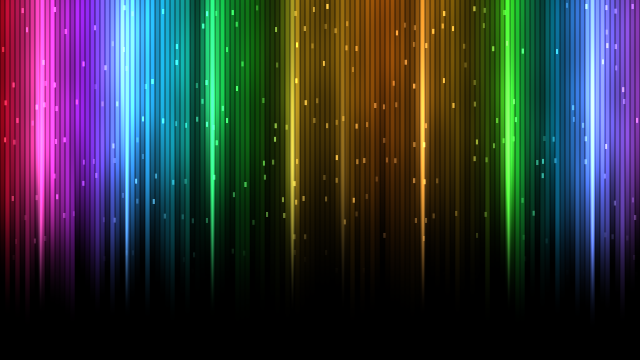
This background is drawn by a WebGL 2 fragment shader. Its source:

```glsl
#version 300 es
precision highp float;
// Curtain of vertical rainbow light strips that dissolve into black below.
// A smooth palette is sampled once per strip; tapered beams with soft halos
// and a jittered grid of small glowing dashes are added on top.

uniform vec2 u_resolution;
out vec4 fragColor;

const float STRIPS = 128.0;
const vec2 DASH_GRID = vec2(64.0, 19.0);
const vec2 DASH_HALF_SIZE = vec2(0.0017, 0.0068);

// Evenly spaced hues from the left edge to the right edge
const vec3 PALETTE[16] = vec3[16](
  vec3(0.55, 0.01, 0.07), vec3(0.80, 0.17, 0.62),
  vec3(0.56, 0.13, 0.90), vec3(0.20, 0.56, 0.98),
  vec3(0.08, 0.66, 0.78), vec3(0.04, 0.62, 0.26),
  vec3(0.07, 0.44, 0.05), vec3(0.46, 0.35, 0.04),
  vec3(0.44, 0.31, 0.03), vec3(0.62, 0.31, 0.03),
  vec3(0.54, 0.33, 0.04), vec3(0.36, 0.30, 0.02),
  vec3(0.08, 0.54, 0.06), vec3(0.02, 0.38, 0.50),
  vec3(0.32, 0.42, 0.95), vec3(0.56, 0.22, 0.72));

// Beams: centre x, height of peak light, halo width, strength
const vec4 BEAMS[8] = vec4[8](
  vec4(0.064, 0.65, 0.030, 0.85), vec4(0.199, 0.88, 0.029, 1.10),
  vec4(0.333, 0.76, 0.017, 0.85), vec4(0.458, 0.58, 0.010, 0.75),
  vec4(0.537, 0.55, 0.008, 0.35), vec4(0.662, 0.70, 0.010, 0.85),
  vec4(0.796, 0.64, 0.013, 0.90), vec4(0.927, 0.75, 0.021, 0.95));

// Dim valleys between hues: centre x, width, depth
const vec3 VALLEYS[5] = vec3[5](
  vec3(0.307, 0.012, 0.50), vec3(0.425, 0.014, 0.45), vec3(0.640, 0.013, 0.40),
  vec3(0.745, 0.025, 0.25), vec3(0.845, 0.016, 0.35));

float hash(vec2 p) {
  p = fract(p * vec2(0.1031, 0.1137));
  p += dot(p, p.yx + 33.33);
  return fract((p.x + p.y) * p.x * 47.3);
}

float gauss(float d, float width) {
  return exp(-d * d / (width * width));
}

vec3 rainbow(float x) {
  float t = clamp(x, 0.0, 1.0) * 15.0;
  int i = min(int(t), 14);
  vec3 hue = mix(PALETTE[i], PALETTE[i + 1], fract(t));
  for (int k = 0; k < 5; k++) {
    hue *= 1.0 - VALLEYS[k].z * gauss(x - VALLEYS[k].x, VALLEYS[k].y);
  }
  return hue;
}

vec3 vivid(vec3 c) {
  return c / max(c.r, max(c.g, c.b));
}

// Slow cloudy variation from layered sines
float haze(vec2 p) {
  return sin(p.x * 23.0 + 2.0 * sin(p.y * 9.0)) * sin(p.y * 14.0 + p.x * 31.0)
       + 0.5 * sin(p.x * 57.0 - p.y * 25.0);
}

// Ragged fall-off of one strip; the outer strips stay lit further down
float stripFade(float id, float x, float y) {
  float foot = 0.08 + 0.18 * hash(vec2(id, 7.0));
  float reach = mix(0.75, 0.44, smoothstep(0.1, 0.4, abs(x - 0.5)));
  return smoothstep(foot, foot + reach, y);
}

// Returns (halo, core): the halo follows whole strips, the core tapers downward
vec2 beamLight(vec4 beam, float x, float stripX, float y) {
  float rise = smoothstep(0.14, beam.y, y);
  float dim = 1.0 - 0.4 * smoothstep(beam.y, 1.15, y);
  float halo = gauss(stripX - beam.x, beam.z) * rise * rise * dim;
  float taper = mix(0.0018, 0.0042, rise);
  float glow = smoothstep(0.13, 0.40, y) * mix(1.0, 0.15, smoothstep(0.5, 0.95, y));
  return vec2(halo, gauss(x - beam.x + 0.001, taper) * glow) * beam.w;
}

// Small upright dashes, one possible per jittered cell
float dashes(vec2 uv, vec2 pixel) {
  vec2 cell = floor(uv * DASH_GRID);
  vec2 jitter = vec2(hash(cell + 11.0), hash(cell + 37.0));
  vec2 centre = (cell + mix(vec2(0.25), vec2(0.75), jitter)) / DASH_GRID;
  vec2 d = abs(uv - centre) - DASH_HALF_SIZE;
  vec2 cover = 1.0 - smoothstep(-0.5 * pixel, 0.5 * pixel, d);
  float lit = step(0.73, hash(cell + 71.0)) * mix(0.3, 1.0, hash(cell + 93.0));
  return cover.x * cover.y * lit * smoothstep(0.22, 0.5, uv.y);
}

void main() {
  vec2 pixel = 1.0 / u_resolution;
  vec2 uv = gl_FragCoord.xy * pixel;

  // Strip coordinates and the dark seams between neighbours
  float id = floor(uv.x * STRIPS);
  float stripX = (id + 0.5) / STRIPS;
  float seamDistance = 0.5 - abs(fract(uv.x * STRIPS) - 0.5);
  float seam = smoothstep(0.0, 0.12 + pixel.x * STRIPS, seamDistance);
  float grain = mix(0.78, 1.12, hash(vec2(id, 3.0)));

  // Coloured curtain
  vec3 hue = rainbow(stripX);
  vec3 glowHue = vivid(hue);
  float fade = stripFade(id, stripX, uv.y);
  vec3 color = hue * fade * grain * (1.0 + 0.06 * haze(uv));

  // Beams of light
  vec2 light = vec2(0.0);
  for (int i = 0; i < 8; i++) {
    light += beamLight(BEAMS[i], uv.x, stripX, uv.y);
  }
  color += mix(glowHue, vec3(1.0), 0.4 * light.x) * light.x * 0.6 * grain;
  color *= mix(0.62, 1.04, seam);
  color += mix(glowHue, vec3(1.0), 0.3) * light.y * 0.6;

  // Sparkling dashes
  float spark = dashes(uv, pixel);
  color += mix(glowHue, vec3(1.0), 0.35) * spark * 0.65;

  fragColor = vec4(min(color, 1.0), 1.0);
}
```
